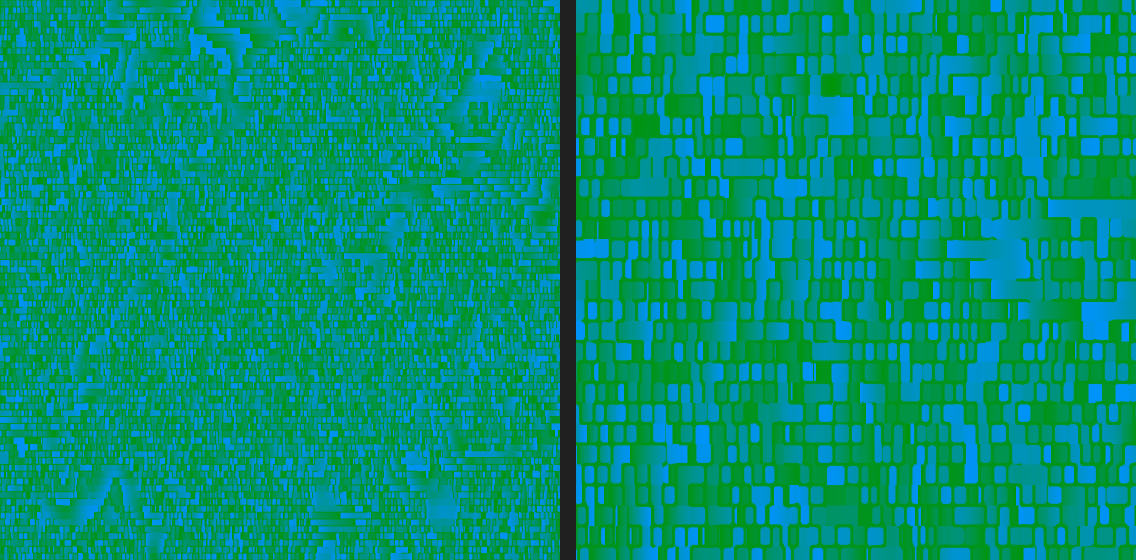
Left: the whole. Right: its middle third, enlarged.
Reproduce this texture procedurally as a Shadertoy shader.

```glsl
#define ROWS 82.0
#define COLUMNS 132.0
#define COLUMN_WARP 1.7
#define BAND_HEIGHT 9.0
#define ROUGHNESS 1.0
#define LINE_HALF_WIDTH 0.0009
#define CORNER_RADIUS 0.0029
#define GREEN vec3(0.0, 0.58, 0.03)
#define BLUE vec3(0.0, 0.575, 0.98)
#define LINE_COLOR vec3(0.0, 0.58, 0.1)

float hash(vec2 p) {
    vec3 q = fract(vec3(p.xyx) * 0.1031);
    q += dot(q, q.yzx + 33.33);
    return fract((q.x + q.y) * q.z);
}

float noise(vec2 p) {
    vec2 cell = floor(p), f = fract(p);
    f = f * f * (3.0 - 2.0 * f);
    float low = mix(hash(cell), hash(cell + vec2(1, 0)), f.x);
    float high = mix(hash(cell + vec2(0, 1)), hash(cell + vec2(1, 1)), f.x);
    return mix(low, high, f.y);
}

// Coordinates across and along the diagonal streaks
vec2 diagonal(vec2 p) {
    return vec2(0.8 * p.x - 0.6 * p.y, 0.6 * p.x + 0.8 * p.y);
}

// Uneven columns that drift from row to row
float columnAt(float x, float row) {
    return x * COLUMNS + COLUMN_WARP * noise(vec2(x * 38.0, row * 0.4) + 7.0)
         + 0.3 * hash(vec2(row, 91.0));
}

// Smooth contour bands plus broken grains away from the calm streaks
float heightAt(float x, vec2 id) {
    vec2 p = vec2(x, id.y / ROWS);
    vec2 d = diagonal(p);
    float streak = noise(d * vec2(5.5, 2.2) + vec2(13.0, 4.0));
    streak += 0.35 * (noise(p * 14.0 + 31.0) - 0.5);
    float rough = smoothstep(0.01, 0.1, abs(streak - 0.5));
    float bands = BAND_HEIGHT * noise(d * vec2(5.0, 2.5) + 21.0)
                + 3.5 * noise(p * 10.0 + 3.0) + 1.4 * noise(p * 25.0);
    float grain = 0.95 * hash(id + 17.0) + 0.6 * noise(id * 0.45 + 50.0);
    return bands + ROUGHNESS * rough * grain;
}

vec3 mosaic(vec2 p, float pixel) {
    float row = floor(p.y * ROWS);
    float column = columnAt(p.x, row);
    float slope = (columnAt(p.x + 0.0005, row) - column) / 0.0005;
    vec2 id = vec2(floor(column), row);
    vec2 local = vec2(fract(column), fract(p.y * ROWS));
    vec2 side = mix(vec2(-1), vec2(1), step(0.5, local));
    float level = heightAt(p.x, id);

    // Steps to the nearest cells decide how strong the seams are
    float nextRow = row + side.y;
    vec2 rowNeighbor = vec2(floor(columnAt(p.x, nextRow)), nextRow);
    vec2 jump = abs(level - vec2(heightAt(p.x, id + vec2(side.x, 0)),
                                 heightAt(p.x, rowNeighbor)));
    vec2 strength = smoothstep(vec2(0.02, 0.08), vec2(0.15, 0.3), jump);

    // Rounded outline inside each cell
    vec2 edge = min(local, 1.0 - local) / vec2(max(abs(slope), 40.0), ROWS);
    float seam = length(strength * max(CORNER_RADIUS - edge, 0.0));
    float start = CORNER_RADIUS - LINE_HALF_WIDTH;
    float soft = max(0.0002, 0.3 * pixel);
    float line = smoothstep(start - soft, start + soft, seam);

    vec3 color = mix(GREEN, BLUE, pow(fract(level), 0.72));
    return mix(color, LINE_COLOR, 0.95 * line);
}

void mainImage(out vec4 fragColor, in vec2 fragCoord) {
    float pixel = 1.0 / iResolution.y;
    vec3 color = vec3(0);
    // Four samples soften the band edges
    for (int i = 0; i < 4; i++) {
        vec2 offset = vec2(i % 2, i / 2) * 0.5 - 0.25;
        color += mosaic((fragCoord + offset) * pixel, pixel);
    }
    fragColor = vec4(color / 4.0, 1.0);
}
```
